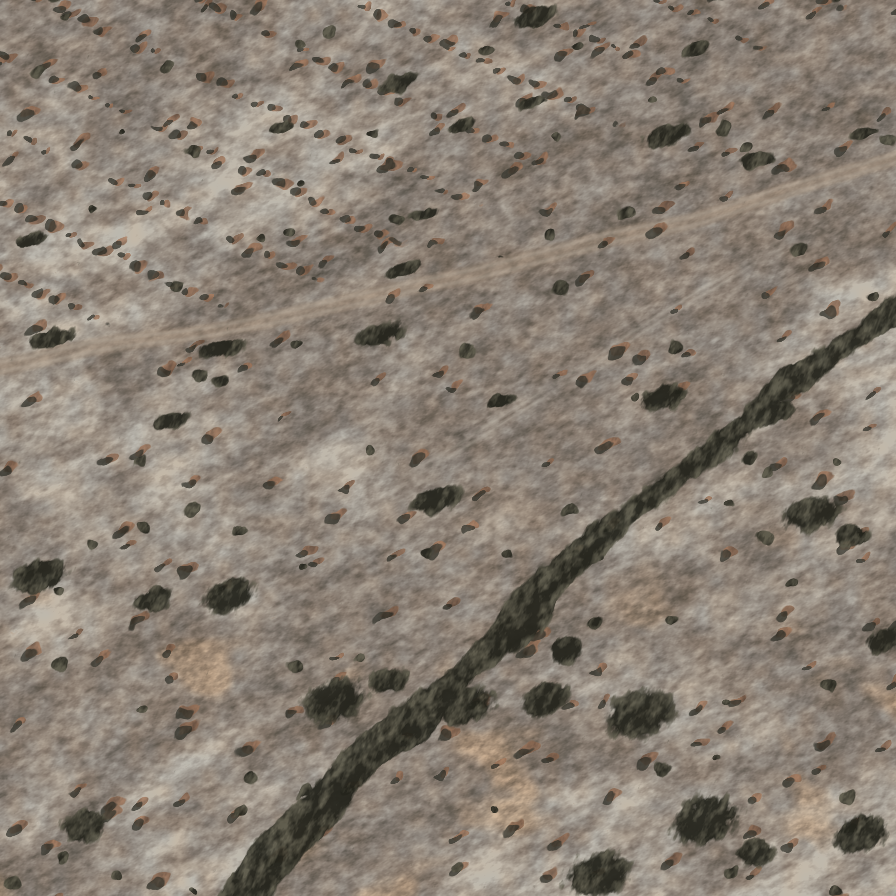
A Shadertoy shader for this texture:

```glsl
// Dry hillside seen from above: streaked, mottled soil crossed by a pale track,
// a faint path and a dark overgrown ditch, with planted rows at the upper left.
// Layered noise makes the ground; jittered grids scatter shrubs and rusty tufts.

const vec3 SOIL_DARK = vec3(0.29, 0.27, 0.23);
const vec3 SOIL_MID  = vec3(0.52, 0.475, 0.435);
const vec3 SOIL_PALE = vec3(0.75, 0.72, 0.67);
const vec3 TRACK_TAN = vec3(0.61, 0.54, 0.47);
const vec3 BARE_SAND = vec3(0.69, 0.58, 0.47);
const vec3 RUST      = vec3(0.50, 0.36, 0.27);
const vec3 LEAF_DARK = vec3(0.13, 0.13, 0.10);
const vec3 LEAF_PALE = vec3(0.36, 0.35, 0.29);

vec2 hash2(vec2 p) {
    vec3 q = fract(p.xyx * vec3(0.1031, 0.1030, 0.0973));
    q += dot(q, q.yzx + 33.33);
    return fract((q.xx + q.yz) * q.zy);
}

// Expresses p in axes turned by the given angle
vec2 turn(vec2 p, float angle) {
    float c = cos(angle), s = sin(angle);
    return vec2(c * p.x + s * p.y, c * p.y - s * p.x);
}

float noise(vec2 p) {
    vec2 i = floor(p), f = fract(p);
    f = f * f * (3.0 - 2.0 * f);
    float low  = mix(hash2(i).x, hash2(i + vec2(1, 0)).x, f.x);
    float high = mix(hash2(i + vec2(0, 1)).x, hash2(i + vec2(1, 1)).x, f.x);
    return mix(low, high, f.y);
}

float fbm(vec2 p, int octaves) {
    float sum = 0.0, total = 0.0, weight = 1.0;
    for (int i = 0; i < octaves; i++) {
        sum += weight * noise(p);
        total += weight;
        weight *= 0.6;
        p = turn(p, 0.12) * 2.03 + 17.7;
    }
    return sum / total;
}

// Soft ellipses on a jittered grid: 1 in the core, 0 outside
float scatter(vec2 p, vec2 cell, vec2 radius, float tilt, float chance, float jitter, float seed) {
    vec2 home = floor(p / cell);
    float cover = 0.0;
    for (int y = -1; y <= 1; y++)
    for (int x = -1; x <= 1; x++) {
        vec2 id = home + vec2(x, y);
        vec2 shift = hash2(id + seed) - 0.5;
        vec2 pick = hash2(id + seed + 37.3);
        vec2 d = turn(p - (id + 0.5 + jitter * shift) * cell, tilt);
        d /= radius * mix(0.55, 1.2, pick.y);
        cover = max(cover, step(pick.x, chance) * (1.0 - smoothstep(0.3, 1.25, length(d))));
    }
    return cover;
}

float band(float d, float halfWidth, float blur) {
    return 1.0 - smoothstep(halfWidth - blur, halfWidth + blur, abs(d));
}

// Breaks a soft cover into a ragged outline
float ragged(float cover, float grain) {
    return smoothstep(0.25, 0.6, cover + 0.8 * (grain - 0.5));
}

void mainImage(out vec4 fragColor, in vec2 fragCoord) {
    vec2 p = fragCoord / iResolution.y;
    vec2 slope = turn(p, 0.45);
    vec2 rows = turn(p, -0.44);
    float fine = fbm(slope * vec2(95.0, 170.0) + 50.0, 3);
    float leaf = fbm(turn(p, 1.1) * vec2(75.0, 150.0) + 90.0, 3);
    vec2 wobble = vec2(noise(p * 85.0), noise(p * 85.0 + 41.0)) - 0.5;
    vec2 w = p + 0.007 * wobble;

    // Lines crossing the slope
    float trackLine = p.y - (0.595 + 0.14 * p.x + 0.09 * p.x * p.x) - 0.012 * (noise(p * 9.0) - 0.5);
    float pathLine = p.y - (0.45 + 0.636 * (p.x - 0.43)) - 0.008 * (noise(p * 11.0) - 0.5);
    float along = (p.x - 0.26) / 0.74;
    float ditchLine = 0.75 * (w.y - 0.66 * along - 0.03 * sin(3.1416 * along));
    ditchLine -= 0.014 * (noise(p * 14.0 + 5.0) - 0.5);
    float planted = smoothstep(0.01, 0.04, trackLine) * smoothstep(-0.03, 0.03, p.y - 0.5 - 0.52 * p.x);

    // Streaked and mottled soil
    float broad = fbm(slope * vec2(3.5, 6.5) + 3.0, 3);
    float middle = fbm(slope * vec2(16.0, 38.0) + 8.0, 3);
    float furrow = fbm(rows * vec2(12.0, 85.0), 2);
    float chalk = smoothstep(0.42, 0.72, broad + 0.16 * (0.55 - p.y));
    float tone = 0.04 + 0.85 * (fine - 0.5) + 0.6 * (middle - 0.5) + 0.42 * chalk * (0.35 + middle);
    tone += 0.35 * planted * (furrow - 0.5);
    vec3 color = mix(SOIL_MID, SOIL_PALE, clamp(tone * 1.5, 0.0, 1.0));
    color = mix(color, SOIL_DARK, clamp(-tone * 1.7, 0.0, 1.0));
    color *= 1.0 + vec3(0.05, 0.0, -0.05) * (noise(p * 60.0) - 0.5);

    // Bare sand, track with two ruts, faint path
    float sand = smoothstep(0.6, 0.78, fbm(p * vec2(9.0, 12.0) + 21.0, 3)) * smoothstep(0.5, 0.2, p.y);
    color = mix(color, BARE_SAND * (0.65 + 0.7 * fine), 0.7 * sand);
    float ruts = band(abs(trackLine) - 0.005, 0.002, 0.002);
    color = mix(color, TRACK_TAN * (0.85 + 0.3 * fine), 0.7 * band(trackLine, 0.009, 0.004));
    color = mix(color, SOIL_PALE, 0.25 * ruts);
    float pathFade = smoothstep(0.38, 0.5, p.x) * smoothstep(0.92, 0.8, p.x);
    color = mix(color, SOIL_PALE, 0.75 * pathFade * middle * band(abs(pathLine) - 0.004, 0.002, 0.003));

    // Rusty tufts with dark shadow beside them
    vec2 tuftSize = mix(vec2(0.013, 0.007), vec2(0.010, 0.005), p.y);
    float tuft = scatter(w, vec2(0.05), tuftSize, 0.5, 0.5, 0.9, 3.0);
    float shade = scatter(w + vec2(0.006, 0.005), vec2(0.05), tuftSize * 0.9, 0.5, 0.5, 0.9, 3.0);
    vec2 wr = turn(w, -0.44);
    float rowTuft = planted * scatter(wr, vec2(0.021, 0.074), vec2(0.009, 0.005), 0.9, 0.85, 0.1, 11.0);
    float rowShade = planted * scatter(wr + vec2(0.006, 0.002), vec2(0.021, 0.074), vec2(0.007, 0.005), 0.4, 0.85, 0.1, 11.0);
    color = mix(color, RUST * (0.6 + 0.9 * leaf), 0.75 * ragged(max(tuft, rowTuft), fine));
    color = mix(color, LEAF_DARK + 0.12 * leaf, 0.75 * ragged(max(shade, rowShade), leaf));

    // Shrubs, larger towards the bottom, and the overgrown ditch
    vec2 bushSize = mix(vec2(0.044, 0.030), vec2(0.028, 0.011), smoothstep(0.0, 0.8, p.y));
    float offTrack = smoothstep(0.004, 0.016, abs(trackLine));
    float bush = offTrack * scatter(w, vec2(0.115), bushSize, 0.28, 0.46, 0.85, 70.0);
    float shrub = offTrack * scatter(w, vec2(0.06), vec2(0.010, 0.008), 0.3, 0.3, 0.9, 29.0);
    float ditchWidth = mix(0.026, 0.010, clamp(along, 0.0, 1.0)) * (0.6 + 0.8 * noise(p * 17.0));
    float growth = band(ditchLine, ditchWidth, 0.007) * smoothstep(0.2, 0.4, noise(p * 12.0 + 60.0) + 0.4 * (1.0 - along));
    float slit = band(ditchLine + 0.4 * ditchWidth, 0.4 * ditchWidth, 0.005);
    float plants = max(max(bush, shrub), growth);
    float light = clamp(0.45 + 2.2 * (leaf - 0.5) - 0.3 * bush - 0.35 * slit * growth, 0.0, 1.0);
    color = mix(color, mix(LEAF_DARK, LEAF_PALE, light), 0.92 * ragged(plants, leaf));

    fragColor = vec4(clamp(color, 0.0, 1.0), 1.0);
}
```
